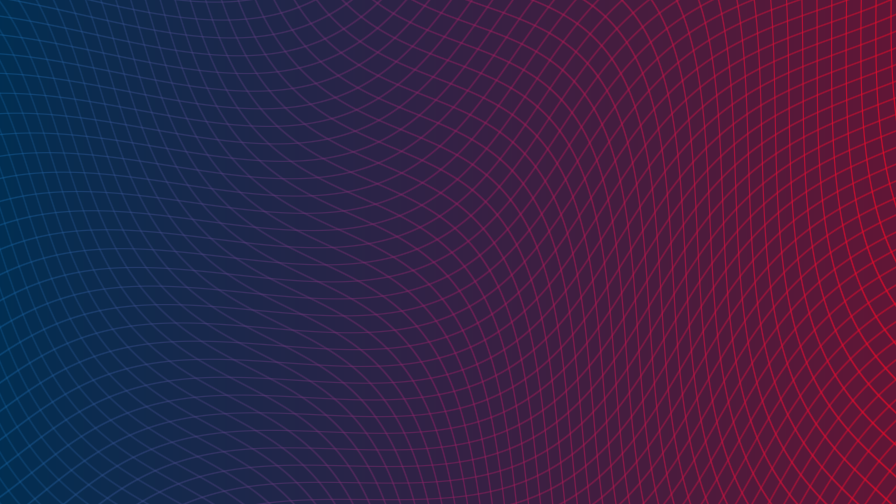
This background is drawn by a Shadertoy shader. Its source:

```glsl
// A fine net of two wavy line families over a navy to crimson gradient.
// Each family is the set of whole-number levels of a smooth warped field;
// line width follows the canvas height and edges are smoothed by derivatives.

// Coverage of the thin lines where the field passes whole numbers
float contourLines(float field, float width, float pixel) {
    float distPx = abs(fract(field - 0.5) - 0.5) / max(fwidth(field), 1e-5);
    float widthPx = width / pixel;
    return clamp(0.5 * widthPx + 0.5 - distPx, 0.0, min(widthPx, 1.0));
}

// Bowls at upper left that climb towards the upper right
float risingField(vec2 p) {
    float wave = 0.108 * sin(4.35 * (p.x + 0.57 * p.y - 0.79));
    return 24.0 * (p.y - 0.08 * p.x - 0.25 * p.x * p.x + wave);
}

// Slanted S-curves that fall to the right and stand upright near the right
float fallingField(vec2 p) {
    float wave = 0.078 * sin(4.5 * (p.x - 0.64 * p.y - 1.04));
    return 38.0 * (0.75 * p.x + 0.55 * p.y - 0.2 * p.x * p.y + wave);
}

// Blend three colours from left to right
vec3 ramp(vec3 left, vec3 middle, vec3 right, float x) {
    return x < 0.5 ? mix(left, middle, x * 2.0) : mix(middle, right, x * 2.0 - 1.0);
}

void mainImage(out vec4 fragColor, in vec2 fragCoord) {
    vec2 p = fragCoord / iResolution.y;
    float across = fragCoord.x / iResolution.x;
    float pixel = 1.0 / iResolution.y;

    // Background gradient
    vec3 color = ramp(vec3(0.005, 0.18, 0.32), vec3(0.20, 0.13, 0.27),
                      vec3(0.38, 0.085, 0.21), across);

    // Line net, brighter towards the right
    vec3 lineColor = ramp(vec3(0.08, 0.38, 0.62), vec3(0.56, 0.12, 0.38),
                          vec3(0.90, 0.04, 0.16), across);
    float rising = contourLines(risingField(p), 0.0024, pixel);
    float falling = contourLines(fallingField(p), 0.0024, pixel);
    float risingAlpha = mix(0.45, 0.55, across);
    float fallingAlpha = mix(0.32, 0.75, across);
    color = mix(color, lineColor, rising * risingAlpha);
    color = mix(color, lineColor, falling * fallingAlpha);

    fragColor = vec4(color, 1.0);
}
```
